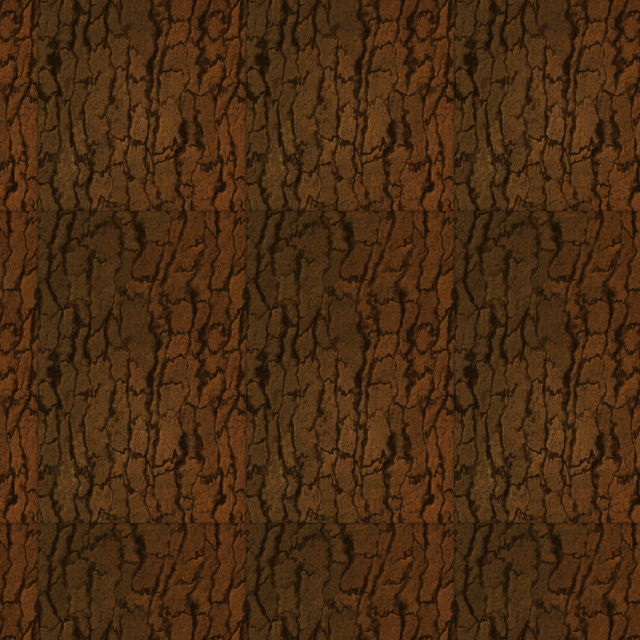
Give the GLSL for this texture, as a Shadertoy shader.

```glsl
const vec2 TILE_SIZE = vec2(0.3255, 0.4883);
const vec2 TILE_ORIGIN = vec2(0.0586, 0.1823);
const vec3 CRACK = vec3(0.115, 0.068, 0.026);
const vec3 OLIVE = vec3(0.29, 0.19, 0.08);
const vec3 RUST = vec3(0.375, 0.205, 0.078);
const vec3 TAN = vec3(0.41, 0.255, 0.117);
const vec3 LICHEN = vec3(0.40, 0.31, 0.16);

vec2 hash2(vec2 p) {
    vec3 q = fract(p.xyx * vec3(0.1031, 0.1030, 0.0973));
    q += dot(q, q.yzx + 33.33);
    return fract((q.xx + q.yz) * q.zy);
}

float corner(vec2 cell, vec2 offset) {
    float angle = 6.28318 * hash2(cell).x;
    return dot(vec2(cos(angle), sin(angle)), offset);
}

float gradientNoise(vec2 p) {
    vec2 i = floor(p), f = fract(p);
    vec2 w = f * f * f * (f * (f * 6.0 - 15.0) + 10.0);
    vec2 e = vec2(1.0, 0.0);
    float low = mix(corner(i, f), corner(i + e, f - e), w.x);
    float high = mix(corner(i + e.yx, f - e.yx), corner(i + e.xx, f - e.xx), w.x);
    return mix(low, high, w.y);
}

float fbm(vec2 p) {
    float sum = 0.0, gain = 1.0;
    for (int k = 0; k < 4; k++) {
        sum += gain * gradientNoise(p);
        p = p * 2.03 + 17.3;
        gain *= 0.6;
    }
    return sum;
}

// Bands with uneven borders: index, distance to low border, distance to high border
vec3 band(float x, float seed, float jitter) {
    float i = floor(x);
    if (x < i + jitter * hash2(vec2(i, seed)).x) i -= 1.0;
    float low = i + jitter * hash2(vec2(i, seed)).x;
    float high = i + 1.0 + jitter * hash2(vec2(i + 1.0, seed)).x;
    return vec3(i, x - low, high - x);
}

// Columns lean right on the right side, with ragged borders
vec2 barkCoords(vec2 t) {
    float lean = t.y * (0.14 * t.x * t.y - 0.04 * (1.0 - t.x));
    vec2 p = vec2((t.x - lean) * 12.0, t.y * 10.0) + 20.0;
    vec2 wander = vec2(gradientNoise(p * vec2(0.35, 0.5)), gradientNoise(p * 1.1 + 40.0));
    vec2 ragged = vec2(gradientNoise(p * vec2(1.3, 2.0) + 7.0), gradientNoise(p * 2.3 + 70.0));
    vec2 fine = vec2(gradientNoise(p * vec2(3.5, 5.0)), gradientNoise(p * 6.0 + 11.0));
    return p + vec2(0.9, 0.4) * wander + vec2(0.36, 0.24) * ragged + 0.14 * fine;
}

// x: height, yz: plate cell
vec3 barkHeight(vec2 t) {
    vec2 p = barkCoords(t);
    float rough = fbm(t * vec2(34.0, 38.0));

    // Upright furrows, wide in places and nearly closed in others
    vec3 column = band(p.x, 3.0, 0.55);
    float side = min(column.y, column.z) + 0.07 * rough;
    float opening = smoothstep(-0.4, 0.4, gradientNoise(p * vec2(1.0, 0.6) + 55.0));
    float furrow = smoothstep(0.0, mix(0.10, 0.32, opening), side);
    furrow = mix(mix(0.45, 0.0, opening), 1.0, furrow);

    // Thin level cracks at a different height in every column
    float tilt = 0.6 * (hash2(vec2(column.x, 8.0)).x - 0.5) * (column.y - column.z);
    float shift = 9.0 * hash2(vec2(column.x, 2.0)).y;
    vec3 row = band(p.y + shift + tilt, column.x + 60.0, 0.75);
    float gap = min(row.y, row.z) + 0.03 * rough;
    float depth = smoothstep(-0.45, 0.15, gradientNoise(p * 0.9 + 83.0));
    float split = mix(1.0 - 0.85 * depth, 1.0, smoothstep(0.0, 0.13, gap));

    // Hairline fractures across the plates
    float vein = abs(gradientNoise(p * vec2(1.6, 1.2) + 0.3 * rough + 31.0));
    float hairline = mix(0.72, 1.0, smoothstep(0.0, 0.07, vein));
    float height = min(furrow, split) * hairline;
    return vec3(height + 0.16 * rough, column.x, row.x);
}

float blob(vec2 p, vec2 centre, vec2 radius) {
    vec2 d = (p - centre) / radius;
    return exp(-dot(d, d));
}

vec3 barkColour(vec2 t, vec2 cell) {
    float mottle = fbm(t * vec2(9.0, 12.0));
    vec2 tint = hash2(cell + 90.0);
    float warm = smoothstep(0.1, 1.0, t.x + 0.25 * mottle + 0.3 * (tint.x - 0.5));
    vec3 colour = mix(OLIVE, RUST, warm);
    colour = mix(colour, TAN, 0.7 * blob(t, vec2(0.5, 0.3), vec2(0.28, 0.24)));
    float speckle = smoothstep(0.0, 0.5, fbm(t * vec2(38.0, 57.0) + 9.0));
    colour = mix(colour, LICHEN, speckle * blob(t, vec2(0.19, 0.15), vec2(0.08, 0.09)));
    return colour * mix(1.07, 0.93, t.y) * mix(0.92, 1.08, tint.y) * (1.0 + 0.1 * mottle);
}

void mainImage(out vec4 fragColor, in vec2 fragCoord) {
    vec2 canvas = fragCoord / iResolution.xy;
    vec2 t = fract((canvas - TILE_ORIGIN) / TILE_SIZE);

    // Relief lit from the upper left
    vec3 bark = barkHeight(t);
    float slope = bark.x - barkHeight(t + vec2(-0.009, 0.006)).x;
    float grain = fbm(t * vec2(80.0, 100.0) + 31.0);
    vec3 colour = mix(CRACK, barkColour(t, bark.yz), clamp(bark.x, 0.0, 1.0));
    colour *= 1.0 + 0.2 * clamp(slope, -1.0, 1.0) + 0.2 * grain;

    // Soft shadow along the seams
    vec2 border = min(t, 1.0 - t) * TILE_SIZE;
    colour *= mix(0.82, 1.0, smoothstep(0.0, 0.004, min(border.x, border.y)));

    // Faint worn smudge at the left side
    colour += 0.04 * blob(canvas, vec2(0.0, 0.56), vec2(0.015, 0.03));
    fragColor = vec4(clamp(colour, 0.0, 1.0), 1.0);
}
```
